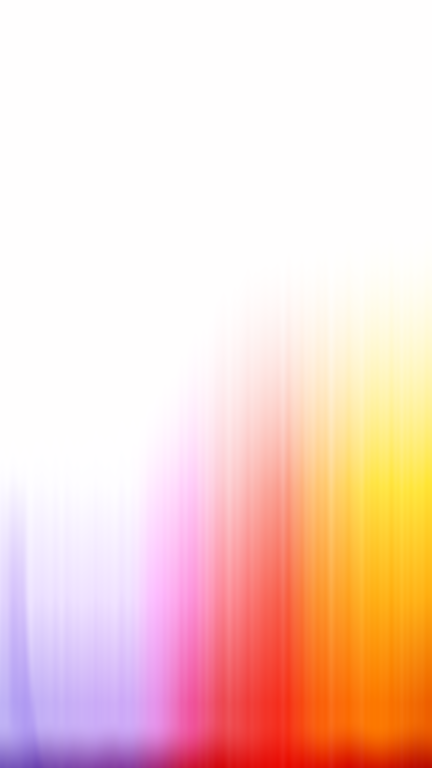
Reproduce this background procedurally as a WebGL 2 fragment shader.

```glsl
#version 300 es
precision highp float;
// Draws soft vertical curtains of violet, pink, red and amber light rising into white.

uniform vec2 u_resolution;
out vec4 fragColor;

const int STOPS = 9;
const vec3 WHITE = vec3(1.0, 0.998, 0.998);

// Horizontal positions shared by the four colour ramps.
const float STOP_X[STOPS] = float[](0.0, 0.30, 0.36, 0.44, 0.52, 0.65, 0.74, 0.87, 1.0);

// Colour ramps from the dark floor up to the pale veil.
const vec3 FLOOR_RAMP[STOPS] = vec3[](
    vec3(0.40, 0.26, 0.68), vec3(0.48, 0.16, 0.56), vec3(0.60, 0.10, 0.42),
    vec3(0.76, 0.02, 0.12), vec3(0.82, 0.01, 0.02), vec3(0.90, 0.02, 0.0),
    vec3(0.85, 0.01, 0.0), vec3(0.78, 0.0, 0.0), vec3(0.68, 0.0, 0.0));
const vec3 LOW_RAMP[STOPS] = vec3[](
    vec3(0.75, 0.70, 0.96), vec3(0.81, 0.67, 0.97), vec3(0.90, 0.58, 0.92),
    vec3(0.94, 0.34, 0.63), vec3(0.93, 0.30, 0.33), vec3(0.96, 0.18, 0.11),
    vec3(0.98, 0.39, 0.06), vec3(0.99, 0.48, 0.01), vec3(0.93, 0.38, 0.0));
const vec3 MID_RAMP[STOPS] = vec3[](
    vec3(0.92, 0.88, 1.0), vec3(0.94, 0.88, 1.0), vec3(0.99, 0.74, 1.0),
    vec3(0.99, 0.59, 0.87), vec3(0.99, 0.55, 0.60), vec3(0.97, 0.37, 0.29),
    vec3(0.99, 0.60, 0.20), vec3(1.0, 0.70, 0.10), vec3(1.0, 0.69, 0.08));
const vec3 VEIL_RAMP[STOPS] = vec3[](
    vec3(0.99, 0.985, 1.0), vec3(0.995, 0.99, 1.0), vec3(1.0, 0.91, 1.0),
    vec3(1.0, 0.81, 0.98), vec3(0.99, 0.80, 0.82), vec3(0.98, 0.62, 0.56),
    vec3(1.0, 0.79, 0.47), vec3(1.0, 0.90, 0.28), vec3(1.0, 0.90, 0.22));

// Heights at which the ramps sit.
const float FLOOR_Y = 0.06;
const float LOW_Y = 0.085;
const float MID_Y = 0.22;
const float VEIL_Y = 0.365;

// Streaks: column counts, vertical stretch and tonal depth.
const float BROAD_STREAKS = 31.0;
const float FINE_STREAKS = 72.0;
const float STREAK_LIFT = 0.026;
const float STREAK_TONE = 0.07;
const vec3 LEFT_STREAK_TINT = vec3(0.91, 0.87, 0.985);

float hashSlope(float cell) {
    return fract(sin(cell * 127.1 + 11.7) * 4375.85) * 2.0 - 1.0;
}

// One-dimensional gradient noise.
float gradientNoise(float x) {
    float cell = floor(x);
    float f = x - cell;
    float blend = f * f * f * (f * (f * 6.0 - 15.0) + 10.0);
    return 2.0 * mix(hashSlope(cell) * f, hashSlope(cell + 1.0) * (f - 1.0), blend);
}

vec3 sampleRamp(vec3 ramp[STOPS], float x) {
    vec3 colour = ramp[0];
    for (int i = 1; i < STOPS; i++) {
        float t = clamp((x - STOP_X[i - 1]) / (STOP_X[i] - STOP_X[i - 1]), 0.0, 1.0);
        colour = mix(colour, ramp[i], mix(t, smoothstep(0.0, 1.0, t), 0.4));
    }
    return colour;
}

float span(float low, float high, float y) {
    return clamp((y - low) / (high - low), 0.0, 1.0);
}

void main() {
    vec2 uv = gl_FragCoord.xy / u_resolution;

    // Vertical streaks raise and lower the light in each column.
    float streak = 0.5 * gradientNoise(uv.x * BROAD_STREAKS + 4.6)
                 + 0.6 * gradientNoise(uv.x * FINE_STREAKS + 9.3);
    float y = max(uv.y - STREAK_LIFT * streak * smoothstep(0.0, 0.3, uv.y), 0.0);

    // Stack the ramps from the floor upward; the floor edge wavers slightly.
    float floorY = uv.y + 0.007 * gradientNoise(uv.x * 13.0) + 0.004 * streak;
    vec3 colour = sampleRamp(FLOOR_RAMP, uv.x);
    colour = mix(colour, sampleRamp(LOW_RAMP, uv.x), smoothstep(-0.02, FLOOR_Y, floorY));
    colour = mix(colour, sampleRamp(MID_RAMP, uv.x), span(LOW_Y, MID_Y, y));
    colour = mix(colour, sampleRamp(VEIL_RAMP, uv.x), span(MID_Y, VEIL_Y, y));

    // Wide violet streak with a firm right edge, curving along the left side.
    float edge = 0.057 + 0.55 * pow(max(0.26 - uv.y, 0.0), 2.0);
    float leftStreak = smoothstep(edge - 0.075, edge - 0.02, uv.x)
                     * (1.0 - smoothstep(edge - 0.008, edge + 0.012, uv.x))
                     * (1.0 - smoothstep(0.2, 0.42, uv.y));
    colour *= mix(vec3(1.0), LEFT_STREAK_TINT, leftStreak);

    // Subtle tone variation follows the same columns.
    colour = mix(WHITE, colour, 1.0 + STREAK_TONE * streak);

    // Fade into white below a crest that climbs to the right.
    float crest = 0.42 + 0.21 * smoothstep(0.25, 0.6, uv.x) + 0.08 * uv.x;
    float fade = pow(1.0 - span(VEIL_Y, crest, y), 1.9);
    colour = mix(WHITE, colour, fade);

    fragColor = vec4(clamp(colour, 0.0, 1.0), 1.0);
}
```
